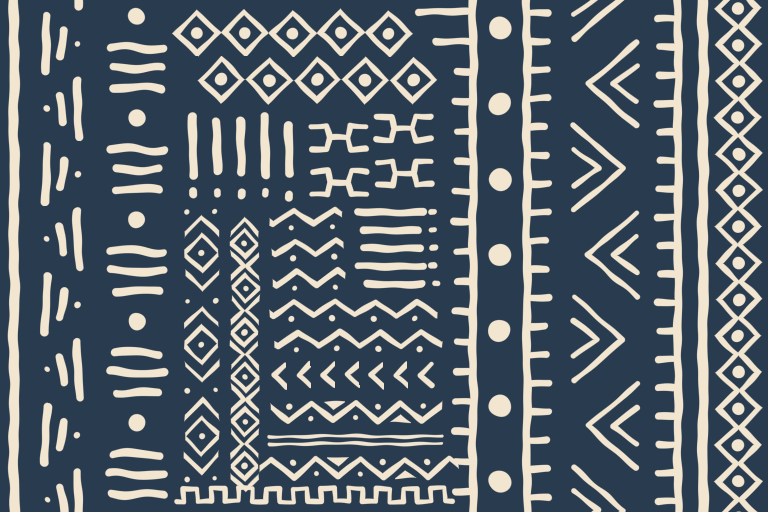
This pattern is drawn by a Shadertoy shader. Its source:

```glsl
const vec2 CANVAS = vec2(768, 512); // layout units, y runs down
const vec3 NAVY = vec3(.16, .23, .31);
const vec3 CREAM = vec3(.95, .9, .82);

float jitter(float id) { return fract(sin(id * 12.99 + 4.) * 437.58) - .5; }
// Index of the nearest repeat, from 0 to last
float cell(float x, float first, float gap, float last) {
  return clamp(round((x - first) / gap), 0., last);
}
float rep(float x, float first, float gap, float last) {
  return x - first - gap * cell(x, first, gap, last);
}
float seg(vec2 p, vec2 a, vec2 b) {
  vec2 d = b - a;
  return length(p - a - d * clamp(dot(p - a, d) / dot(d, d), 0., 1.));
}
float bar(vec2 p, float reach) { return length(vec2(max(abs(p.x) - reach, 0.), p.y)); }
float rhombus(vec2 p, float size) { return abs(abs(p.x) + abs(p.y) - size) * .707; }

float zigzag(vec2 p, float peak, float period, float amp, float x0, float x1) {
  float x = abs(p.x - peak - period * round((p.x - peak) / period));
  float d = seg(vec2(x, p.y), vec2(0, -amp), vec2(period * .5, amp)) - 2.7;
  return max(d, max(x0 - p.x, p.x - x1));
}
float ticks(vec2 p, float first, float gap, float reach) {
  float i = cell(p.y, first, gap, 30.);
  return bar(vec2(p.x, p.y - first - gap * i), reach + jitter(i) * 3.) - 3.5;
}
// Mirrored rows of long and short upright dashes
float dashColumn(vec2 p, float first, float gap) {
  float i = cell(p.y, first, gap, 9.);
  vec2 q = vec2(p.x * (1. - 2. * mod(i, 2.)), p.y - first - gap * i);
  float d = min(seg(q, vec2(15, -28), vec2(17, 28)), seg(q, vec2(-2, -13), vec2(2, 13)));
  return min(d - 4., length(q + vec2(15, 0)) - 3.);
}
// One dot above three wavy bars
float dotAndBars(vec2 p, float first, float gap) {
  float i = floor((p.y - first + 15.) / gap);
  vec2 q = vec2(p.x, p.y - first - gap * i);
  float d = length(q) - 8.5;
  float k = cell(q.y, 31., 20., 2.), id = i * 3. + k;
  q.y -= 31. + 20. * k + 1.5 * sin(p.x * .11 + id * 2.);
  return min(d, bar(q, 24. + jitter(id) * 6.) - 4.);
}
float dottedDiamonds(vec2 p, float gap) {
  float row = cell(p.y, 0., 47., 1.);
  vec2 q = vec2(rep(p.x, row * gap * .5, gap, 4.), p.y - 47. * row);
  return min(rhombus(q, 20.5) - 2.5, length(q) - 6.);
}
// Narrow strip of nested rhombi with dots
float nestedStrip(vec2 p, float gap, float last, float inner, float outer, float width) {
  vec2 q = vec2(p.x, rep(p.y, 0., gap, last));
  float d = min(rhombus(q, inner), rhombus(q, outer)) - 2.;
  d = max(d, max(abs(q.x) - width, abs(q.y) - outer - 3.));
  return min(d, length(q) - 3.);
}
float bones(vec2 p, vec2 gap) {
  float i = cell(p.x, 0., gap.x, 1.);
  vec2 q = abs(vec2(p.x - gap.x * i, rep(p.y + 10. * i, 0., gap.y, 1.)));
  float d = min(bar(q, 9.), seg(q, vec2(9, 0), vec2(12)));
  return min(d, seg(q, vec2(12), vec2(27, 11))) - 2.8;
}
float doubleChevron(vec2 p, float first, float gap) {
  vec2 q = vec2(p.x, abs(rep(p.y, first, gap, 4.)));
  return min(seg(q, vec2(0), vec2(49, 42)), seg(q, vec2(25, 0), vec2(49, 18))) - 2.7;
}
// Zigzag whose pockets hold dots and every third a triangle
float triangleBand(vec2 p, float pocket, float gap, float x0, float x1) {
  float i = cell(p.x, pocket, gap, 6.);
  vec2 q = vec2(p.x - pocket - gap * i, p.y * (1. - 2. * mod(i, 2.)) + 6.);
  float wedge = max(-q.y - 4., abs(q.x) * .6 + q.y * .8 - 3.5);
  float fill = mod(i, 3.) == 2. ? wedge : length(q) - 2.8;
  return min(fill, zigzag(p, pocket + gap, gap * 2., 9., x0, x1));
}
float battlement(vec2 p, float gap) {
  vec2 q = vec2(abs(rep(p.x, 0., gap, 9.)), p.y), c = vec2(gap * .25, 6.5);
  float d = min(bar(q + vec2(0, c.y), c.x), seg(q, c * vec2(1, -1), c));
  return min(d, seg(q, c, vec2(gap * .5, c.y))) - 2.4;
}
// Three short zigzags, then two long ones
float zigzagStack(vec2 p, float first, float gap) {
  float i = cell(p.y, first, gap, 4.);
  bool brief = i < 3.;
  vec2 q = vec2(p.x + jitter(i) * 6., p.y - first - gap * i);
  float dots = length(vec2(rep(q.x, 294., 41., brief ? 1. : 3.), q.y - 10.)) - 2.8;
  return min(dots, zigzag(q, 296., 41., 7., 272., brief ? 345. : 440.));
}
// Parallel bars, each with a dot past its end
float barStack(vec2 p, float gap, float reach, float dotX, float radius) {
  float i = cell(p.y, 0., gap, 4.);
  vec2 q = vec2(p.x + jitter(i) * 4., p.y - gap * i);
  return min(bar(q, reach + jitter(i + 7.) * 6.), bar(q - vec2(dotX, 0), 1.5) + .7) - radius;
}
float sideBands(vec2 p) {
  float d = min(abs(p.x - 14.), abs(p.x - 703.)) - 5.;
  d = min(d, min(abs(abs(p.x - 500.) - 27.), abs(p.x - 678.)) - 4.);
  d = min(d, dashColumn(p - vec2(62, 0), -22., 65.2));
  d = min(d, dotAndBars(p - vec2(137, 0), 17., 101.6));
  float reach = p.y < 26. ? 26. : p.y < 56. ? 18. : 8.;
  d = min(d, ticks(p - vec2(472. - reach, 0), 12., 30., reach));
  d = min(d, ticks(p - vec2(538, 0), 13., 28.5, 9.));
  d = min(d, ticks(p - vec2(667, 0), 19., 28.4, 8.));
  d = min(d, length(vec2(p.x - 500., rep(p.y, 28., 75.5, 6.))) - 11.3);
  d = min(d, doubleChevron(p - vec2(588, 0), 83.5, 171.));
  d = min(d, doubleChevron(vec2(623. - p.x, p.y), -3., 171.));
  vec2 q = abs(vec2(p.x - 738.5, rep(p.y, 8., 36.4, 14.)));
  return min(d, min(rhombus(q, 20.) - 2.7, length(q) - 6.2));
}
float centrePanel(vec2 p) {
  float d = dottedDiamonds(p - vec2(197, 33), 48.);
  d = min(d, barStack(p.yx - vec2(147, 193), 24., 27., 47., 4.3));
  d = min(d, bones(p - vec2(339, 138), vec2(65, 45)));
  d = min(d, nestedStrip(p - vec2(202, 253), 91.5, 2., 18., 36., 17.));
  d = min(d, length(vec2(abs(p.x - 201.) - 14., rep(p.y, 212., 89., 3.))) - 2.5);
  d = min(d, nestedStrip(p - vec2(245, 244), 44.5, 5., 13., 24., 14.));
  d = min(d, zigzagStack(p, 217., 30.5));
  d = min(d, barStack(p - vec2(392, 212), 18., 30., 42., 3.6));
  vec2 q = vec2(rep(p.x, 274., 24.3, 6.), abs(p.y - 375.));
  d = min(d, seg(q, vec2(0), vec2(12, 11)) - 2.5);
  d = min(d, triangleBand(p - vec2(0, 412), 288.5, 22.3, 270., 441.));
  d = min(d, triangleBand(p - vec2(0, 468), 294., 22.3, 260., 459.));
  d = min(d, bar(vec2(p.x - 356., abs(p.y - 440.) - 3.7), 86.) - 1.6);
  return min(d, battlement(p - vec2(190, 495), 27.5));
}
void mainImage(out vec4 fragColor, in vec2 fragCoord) {
  vec2 uv = fragCoord / iResolution.xy, p = vec2(uv.x, 1. - uv.y) * CANVAS;
  // Hand-drawn wobble and uneven stroke weight
  p += .6 * sin(p.yx * .057 + 1.) + .4 * sin(p.yx * .19 + p * .05);
  float d = min(sideBands(p), centrePanel(p)) + .4 * sin(p.x * .13 + 2. * sin(p.y * .09));
  float soft = .75 * CANVAS.y / iResolution.y;
  fragColor = vec4(mix(CREAM, NAVY, smoothstep(-soft, soft, d)), 1);
}
```
